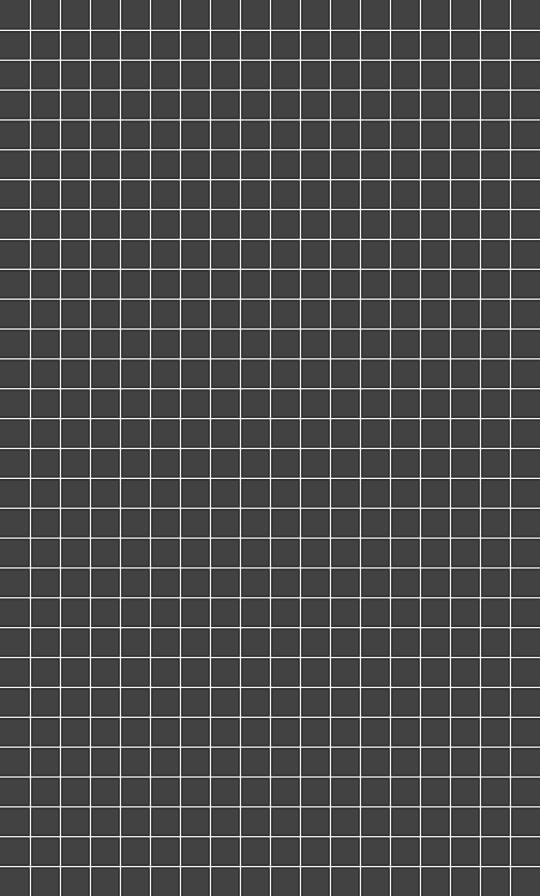
Reproduce this pattern procedurally as a Shadertoy shader.

```glsl
// Charcoal sheet ruled with an even grid of thin pale lines, each set in a faint dark groove.
// Each axis finds its nearest line and measures exactly how much of the pixel it covers;
// the two axes are then combined, with pale lines laid over the grooves.

const vec2  CELLS       = vec2(18.0, 30.0);  // cells across and down
const vec2  LINE_SHIFT  = vec2(0.016);       // line offset right and down, in cells
const float LINE_HALF   = 0.022;             // half width of a pale line, in cells
const float GROOVE_HALF = 0.082;             // half width of the groove, in cells
const vec3  SHEET_COLOR  = vec3(0.26);
const vec3  GROOVE_COLOR = vec3(0.19);
const vec3  LINE_COLOR   = vec3(0.96);

// Share of a pixel centred at offset that lies within halfWidth of zero, per axis
vec2 bandCoverage(vec2 offset, float halfWidth, vec2 pixel) {
    vec2 low  = max(offset - 0.5 * pixel, vec2(-halfWidth));
    vec2 high = min(offset + 0.5 * pixel, vec2(halfWidth));
    return max(high - low, 0.0) / pixel;
}

// Joint coverage of the vertical and horizontal bands
float unionCoverage(vec2 coverage) {
    return 1.0 - (1.0 - coverage.x) * (1.0 - coverage.y);
}

void mainImage(out vec4 fragColor, in vec2 fragCoord) {
    // Cell coordinates counted from the upper left
    vec2 uv = fragCoord / iResolution.xy;
    vec2 grid = vec2(uv.x, 1.0 - uv.y) * CELLS - LINE_SHIFT;
    vec2 pixel = CELLS / iResolution.xy;

    // Nearest inner line; the outer border stays open
    vec2 nearest = clamp(floor(grid + 0.5), vec2(1.0), CELLS - 1.0);
    vec2 offset = grid - nearest;

    // Soft dark grooves under crisp pale lines
    vec2 line = bandCoverage(offset, LINE_HALF, pixel);
    vec2 groove = bandCoverage(offset, GROOVE_HALF, pixel);
    vec3 color = mix(SHEET_COLOR, GROOVE_COLOR, unionCoverage(groove));
    color = mix(color, LINE_COLOR, unionCoverage(line));

    fragColor = vec4(color, 1.0);
}
```
